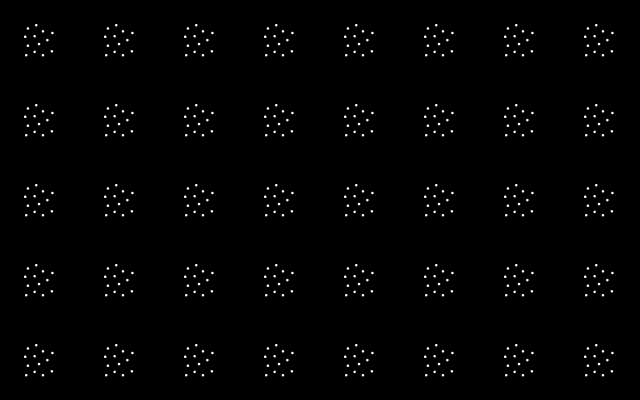
Write a Shadertoy shader that draws this pattern.

```glsl
// Small clusters of thirteen white dots repeated on a black ground, eight across and five down.

const vec2 REPEATS = vec2(8.0, 5.0);
const float DOT_RADIUS = 0.0155;
const vec3 GROUND = vec3(0.0);
const vec3 DOT_COLOR = vec3(1.0);

// Dot centres, measured from the middle of a unit cell
const int DOT_COUNT = 13;
const vec2 DOTS[DOT_COUNT] = vec2[DOT_COUNT](
    vec2(-0.172, -0.190), vec2(0.037, -0.190), vec2(-0.067, -0.148),
    vec2(0.148, -0.141), vec2(-0.151, -0.072), vec2(-0.012, -0.051),
    vec2(0.092, -0.002), vec2(-0.185, 0.040), vec2(-0.067, 0.047),
    vec2(0.155, 0.088), vec2(0.037, 0.109), vec2(-0.151, 0.144),
    vec2(-0.047, 0.185));

// Signed distance to the nearest dot of the cluster
float clusterDistance(vec2 p, float radius) {
    float nearest = 1.0;
    for (int i = 0; i < DOT_COUNT; i++) {
        nearest = min(nearest, length(p - DOTS[i]));
    }
    return nearest - radius;
}

// Smooth coverage of a shape over one pixel width
float coverage(float dist, float pixel) {
    return clamp(0.5 - dist / pixel, 0.0, 1.0);
}

void mainImage(out vec4 fragColor, in vec2 fragCoord) {
    // Whole cells in both directions keep the edges seamless
    vec2 cell = fract(fragCoord / iResolution.xy * REPEATS) - 0.5;
    float pixel = REPEATS.y / iResolution.y;

    float dots = coverage(clusterDistance(cell, DOT_RADIUS), pixel);
    fragColor = vec4(mix(GROUND, DOT_COLOR, dots), 1.0);
}
```
